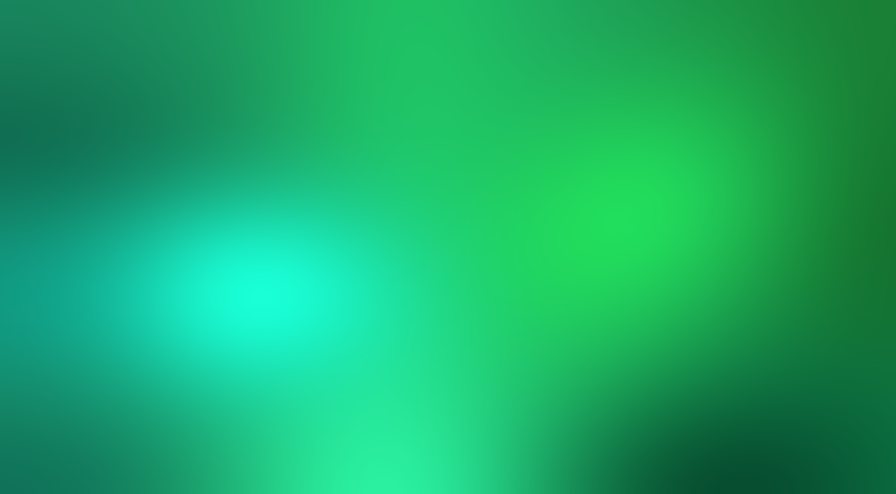
Reproduce this background procedurally as a WebGL 2 fragment shader.

```glsl
#version 300 es
precision highp float;
// Draws a soft, blurred field of emerald light with cyan, mint and leaf-green glows.

uniform vec2 u_resolution;
out vec4 outColor;

const float ASPECT = 1.816;

// Elliptical Gaussian falloff, rotated by tilt (radians)
float softEllipse(vec2 p, vec2 center, vec2 radii, float tilt) {
    float c = cos(tilt), s = sin(tilt);
    vec2 d = p - center;
    vec2 q = vec2(c * d.x + s * d.y, c * d.y - s * d.x) / radii;
    return exp(-dot(q, q));
}

// Blends a tint over the base colour inside a soft ellipse
vec3 glow(vec3 base, vec3 tint, float strength, vec2 p, vec2 center, vec2 radii, float tilt) {
    return mix(base, tint, strength * softEllipse(p, center, radii, tilt));
}

// Broad left-to-right gradient, leafier toward the upper right
vec3 backdrop(vec2 p) {
    vec3 left = vec3(0.10, 0.53, 0.37);
    vec3 middle = vec3(0.12, 0.64, 0.37);
    vec3 right = mix(vec3(0.05, 0.50, 0.29), vec3(0.10, 0.50, 0.21), smoothstep(0.1, 0.6, p.y));
    vec3 color = mix(left, middle, smoothstep(0.0, 0.8, p.x));
    return mix(color, right, smoothstep(1.0, 1.8, p.x));
}

void main() {
    vec2 p = gl_FragCoord.xy / u_resolution * vec2(ASPECT, 1.0);
    vec3 color = backdrop(p);

    // Shaded side edges
    color = glow(color, vec3(0.04, 0.36, 0.27), 0.65, p, vec2(0.0, 0.69), vec2(0.45, 0.20), 0.0);
    color = glow(color, vec3(0.04, 0.40, 0.33), 0.65, p, vec2(0.0, 0.0), vec2(0.45, 0.20), 0.0);
    color = glow(color, vec3(0.07, 0.40, 0.16), 0.65, p, vec2(1.82, 0.53), vec2(0.25, 0.30), 0.0);

    // Green column falling from the top
    color = glow(color, vec3(0.12, 0.78, 0.40), 0.85, p, vec2(0.85, 0.82), vec2(0.25, 0.60), 0.06);

    // Teal haze on the left and mint light from below
    color = glow(color, vec3(0.05, 0.62, 0.55), 0.75, p, vec2(0.12, 0.40), vec2(0.60, 0.20), 0.0);
    color = glow(color, vec3(0.17, 0.96, 0.64), 1.0, p, vec2(0.80, -0.03), vec2(0.33, 0.42), 0.0);

    // Dark pool in the lower right
    color = glow(color, vec3(0.02, 0.27, 0.17), 0.9, p, vec2(1.49, 0.0), vec2(0.36, 0.25), 0.0);

    // Main leaf-green and cyan highlights
    color = glow(color, vec3(0.13, 0.87, 0.36), 1.0, p, vec2(1.25, 0.55), vec2(0.36, 0.26), 0.5);
    color = glow(color, vec3(0.10, 1.0, 0.84), 1.0, p, vec2(0.53, 0.40), vec2(0.29, 0.20), 0.0);

    outColor = vec4(color, 1.0);
}
```
